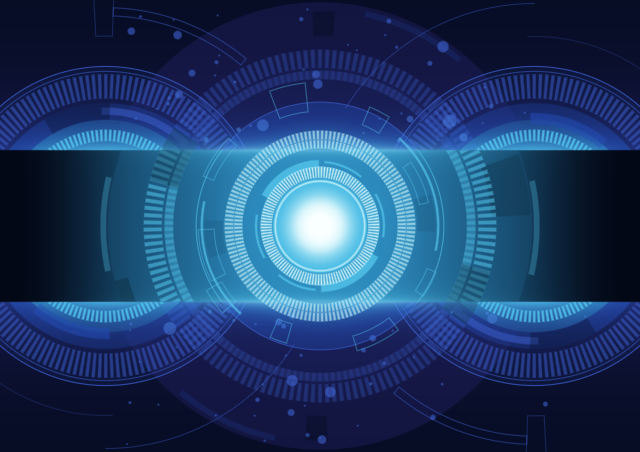
This background is drawn by a Shadertoy shader. Its source:

```glsl
const vec3 NIGHT = vec3(0.02, 0.045, 0.13);
const vec3 INDIGO = vec3(0.12, 0.12, 0.36);
const vec3 ROYAL = vec3(0.13, 0.28, 0.68);
const vec3 BLUE_INK = vec3(0.24, 0.38, 0.82);
const vec3 TEAL = vec3(0.12, 0.39, 0.56);
const vec3 AZURE = vec3(0.18, 0.56, 0.76);
const vec3 CYAN = vec3(0.33, 0.78, 0.93);
const vec3 ICE = vec3(0.80, 0.95, 0.98);
const float BAND = 0.168;        // half height of the central strip
const float SIDE_X = 0.474;      // distance of the side dials from the middle
const float LINE = 0.0008;       // half width of thin strokes
const int DOTS = 90;
const int CIRCUITS = 9;
const float TAU = 6.2831853;

float px;

float hash(float n) { return fract(sin(n * 127.1 + 3.7) * 4375.85); }

float fill(float d) { return clamp(0.5 - 0.7 * d / px, 0.0, 1.0); }
float stroke(float d) { return fill(abs(d) - LINE); }

float ring(vec2 p, float r0, float r1) {
    return abs(length(p) - 0.5 * (r0 + r1)) - 0.5 * (r1 - r0);
}

// Ring piece between two angles in degrees, repeated every period
float sector(vec2 p, float r0, float r1, float a0, float a1, float period) {
    float a = degrees(atan(p.y, p.x)) - 0.5 * (a0 + a1);
    a = abs(mod(a + 0.5 * period, period) - 0.5 * period) - 0.5 * (a1 - a0);
    return max(ring(p, r0, r1), radians(a) * length(p));
}

// Radial dashes around a ring
float ticks(vec2 p, float r0, float r1, float count) {
    float cell = abs(fract(atan(p.y, p.x) * count / TAU) - 0.5) - 0.27;
    return fill(max(ring(p, r0, r1), cell * TAU * length(p) / count));
}

void paint(inout vec3 col, vec3 ink, float amount) {
    col = mix(col, ink, clamp(amount, 0.0, 1.0));
}

// Dial at either side; the right one is the left one turned by half
void sideDial(inout vec3 col, vec2 p, float glow) {
    vec2 q = p.x < 0.0 ? p : -p;
    q.x += SIDE_X;
    float r = length(q);
    paint(col, ROYAL, fill(r - 0.353) * (0.08 + 0.3 * glow));
    paint(col, ROYAL, fill(r - 0.272) * (0.2 + 0.5 * glow));
    paint(col, AZURE, fill(r - 0.235) * glow * 0.6);
    paint(col, BLUE_INK, ticks(q, 0.282, 0.336, 150.0) * 0.5);
    paint(col, CYAN, ticks(q, 0.188, 0.213, 130.0) * 0.8);
    paint(col, BLUE_INK, stroke(r - 0.353) + 0.7 * stroke(r - 0.342));
    paint(col, BLUE_INK, fill(sector(q, 0.246, 0.262, 45.0, 92.0, 360.0)) * 0.5);
    paint(col, NIGHT, fill(sector(q, 0.235, 0.272, 88.0, 120.0, 360.0)) * 0.3);
    paint(col, ROYAL, fill(sector(q, 0.225, 0.25, -130.0, -88.0, 360.0)) * 0.6);
    paint(col, BLUE_INK, stroke(sector(q, 0.465, 0.483, 50.0, 88.0, 360.0)) * 0.6);
    paint(col, BLUE_INK, stroke(sector(q, 0.42, 0.6, 88.0, 93.0, 360.0)) * 0.4);
    paint(col, BLUE_INK, fill(sector(q, 0.4915, 0.493, -90.0, -32.0, 360.0)) * 0.5);
    paint(col, BLUE_INK, fill(sector(q, 0.4185, 0.42, -165.0, -88.0, 360.0)) * 0.3);
}

void mainImage(out vec4 fragColor, in vec2 fragCoord) {
    px = 1.0 / iResolution.y;
    vec2 p = (fragCoord - 0.5 * iResolution.xy) * px;
    float r = length(p), ax = abs(p.x);
    float edge = abs(p.y) - BAND;
    float inBand = fill(edge);
    float glow = exp(-max(edge, 0.0) * 15.0);

    // Upper and lower fields
    vec3 field = mix(NIGHT, INDIGO, exp(-max(edge, 0.0) * 8.0) * 0.9);
    paint(field, INDIGO, fill(r - 0.495) * 0.48);
    paint(field, ROYAL, fill(r - 0.39) * (0.06 + 0.25 * glow));
    paint(field, ROYAL, fill(r - 0.274) * (0.3 + 0.5 * glow));
    sideDial(field, p, glow);

    // Horizontal strip, lit from the middle
    vec3 strip = mix(TEAL, vec3(0.01, 0.03, 0.085), smoothstep(0.26, 0.68, ax));
    paint(strip, AZURE, 1.0 - smoothstep(0.12, 0.36, ax));
    paint(strip, TEAL, fill(r - 0.47) * 0.3);
    paint(strip, TEAL * 0.55, fill(sector(p, 0.38, 0.467, 3.0, 20.0, 360.0)) * 0.5);
    paint(strip, TEAL * 0.5, fill(sector(p, 0.44, 0.47, -165.0, -150.0, 360.0)) * 0.6);
    vec3 col = mix(field, strip, inBand);

    // Large middle dial
    vec3 ink = mix(BLUE_INK, CYAN, inBand);
    float inkStrength = mix(0.3, 0.55, inBand);
    paint(col, ink, ticks(p, 0.35, 0.39, 150.0) * inkStrength);
    paint(col, ink, fill(ring(p, 0.325, 0.344)) * inkStrength * 0.55);
    paint(col, ink, ticks(p, 0.325, 0.344, 150.0) * inkStrength * 0.6);
    paint(col, TEAL * 0.5, fill(sector(p, 0.325, 0.39, 146.0, 165.0, 180.0)) * 0.4);
    paint(col, ink, fill(sector(p, 0.473, 0.486, -13.0, 12.0, 180.0)) * 0.3);
    paint(col, ROYAL, fill(sector(p, 0.473, 0.486, 50.0, 78.0, 180.0)) * 0.2);
    paint(col, NIGHT, fill(sector(p, 0.42, 0.475, 86.0, 92.0, 180.0)) * 0.45);
    paint(col, ink, stroke(r - 0.274) * 0.8);
    paint(col, CYAN, fill(sector(p, 0.259, 0.264, -12.0, 48.0, 180.0)) * 0.7);
    paint(col, TEAL, fill(sector(p, 0.215, 0.255, -3.0, 16.0, 180.0)) * 0.6);

    // Circuit outlines
    for (int i = 0; i < CIRCUITS; i++) {
        float k = float(i), a = 40.0 * k + 25.0 * hash(k);
        float r0 = 0.222 + 0.035 * hash(k + 20.0);
        float d = sector(p, r0, r0 + 0.02 + 0.06 * hash(k + 40.0), a, a + 8.0 + 18.0 * hash(k + 60.0), 360.0);
        paint(col, CYAN, stroke(d) * 0.55);
    }

    // Scattered light dots
    for (int i = 0; i < DOTS; i++) {
        float k = float(i) + 100.0;
        float x = (hash(k) + hash(k + 0.37) - 1.0) * 0.68;
        float y = BAND + 0.02 + 0.3 * pow(hash(k + 0.61), 1.4);
        float size = 0.002 + 0.014 * pow(hash(k + 0.83), 5.0);
        float d = length(p - vec2(x, i % 2 == 0 ? y : -y)) - size;
        paint(col, mix(BLUE_INK, CYAN, 0.4 * glow), fill(d) * 0.6);
    }

    // Flares along the strip edges
    float flare = exp(-abs(edge) * 55.0) * exp(-ax * ax * 14.0);
    float sideFlare = exp(-abs(edge) * 60.0) * exp(-pow((ax - SIDE_X) / 0.13, 2.0));
    paint(col, CYAN, flare * 0.85 + sideFlare * 0.65 * (1.0 - inBand));
    paint(col, ICE, exp(-abs(edge) * 200.0) * exp(-ax * ax * 30.0) * 0.45);

    // Bright inner dial
    paint(col, AZURE, 0.6 * (1.0 - smoothstep(0.13, 0.25, r)));
    paint(col, CYAN, fill(ring(p, 0.172, 0.211)) * 0.25);
    paint(col, ICE, ticks(p, 0.172, 0.19, 140.0) * 0.65);
    paint(col, ICE, ticks(p, 0.192, 0.211, 140.0) * 0.6);
    paint(col, CYAN, fill(sector(p, 0.129, 0.146, 91.0, 152.0, 180.0)) * 0.75);
    paint(col, CYAN, fill(sector(p, 0.139, 0.144, 50.0, 86.0, 180.0)) * 0.7);
    paint(col, CYAN, fill(sector(p, 0.139, 0.144, -10.0, 30.0, 180.0)) * 0.7);
    paint(col, CYAN, fill(ring(p, 0.104, 0.132)) * 0.4);
    paint(col, ICE, ticks(p, 0.107, 0.131, 120.0) * 0.9);
    paint(col, CYAN, fill(r - 0.104) * 0.85);
    paint(col, ICE, fill(ring(p, 0.097, 0.101)) * 0.75);
    paint(col, ICE, (1.0 - smoothstep(0.04, 0.1, r)) * 0.95);
    paint(col, vec3(0.98, 1.0, 1.0), 1.0 - smoothstep(0.02, 0.07, r));

    fragColor = vec4(col, 1.0);
}
```
